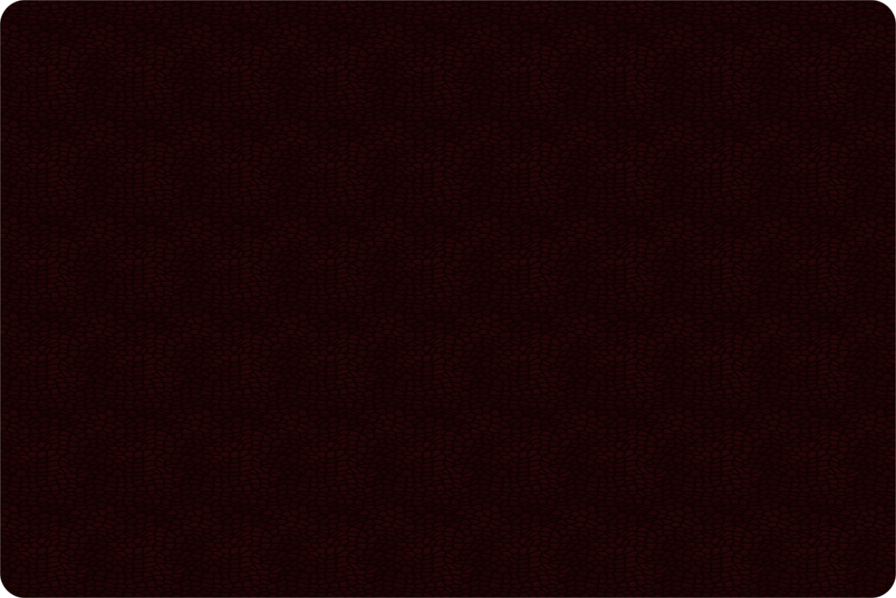
Give the GLSL for this texture, as a Shadertoy shader.

```glsl
#define TILE_SIZE 0.161
#define CELLS vec2(10.0, 19.0)
#define PATCHES vec2(3.0, 6.0)
#define CORNER_RADIUS 0.042
#define CREASE_WIDTH 0.45
#define CREASE_COLOR vec3(0.060, 0.004, 0.005)
#define RIDGE_COLOR vec3(0.165, 0.026, 0.025)
#define BORDER_COLOR vec3(1.0)

float hash(vec2 p) {
    return fract(sin(dot(p, vec2(127.1, 311.7))) * 43758.5453);
}

// Value noise that repeats after the given period
float tiledNoise(vec2 p, vec2 period) {
    vec2 cell = floor(p);
    vec2 f = fract(p);
    f = f * f * (3.0 - 2.0 * f);
    vec2 a = mod(cell, period);
    vec2 b = mod(cell + 1.0, period);
    return mix(mix(hash(a), hash(vec2(b.x, a.y)), f.x),
               mix(hash(vec2(a.x, b.y)), hash(b), f.x), f.y);
}

// Leather pebbles: x = crease to ridge, y = slope facing the light, z = cell tone
vec3 pebbles(vec2 p) {
    vec2 cell = floor(p);
    float nearest = 8.0;
    float second = 8.0;
    vec2 offset = vec2(0.0);
    float tone = 0.0;
    for (int y = -1; y <= 1; y++) {
        for (int x = -1; x <= 1; x++) {
            vec2 id = cell + vec2(x, y);
            vec2 key = mod(id, CELLS);
            vec2 jitter = vec2(hash(key), hash(key + 37.3));
            vec2 toPoint = id + 0.1 + 0.8 * jitter - p;
            float d = length(toPoint);
            if (d < nearest) {
                second = nearest;
                nearest = d;
                offset = toPoint;
                tone = hash(key + 71.9);
            } else {
                second = min(second, d);
            }
        }
    }
    float ridge = smoothstep(0.0, CREASE_WIDTH, second - nearest);
    return vec3(ridge, -offset.y, tone);
}

void mainImage(out vec4 fragColor, in vec2 fragCoord) {
    vec2 uv = fragCoord / iResolution.y;
    vec2 canvas = iResolution.xy / iResolution.y;
    vec2 tile = uv / TILE_SIZE;

    // Wavy, flattened grain within the repeating tile
    vec2 p = tile * CELLS;
    p.y += 1.4 * (tiledNoise(tile * 5.0, vec2(5.0)) - 0.5);
    vec3 grain = pebbles(p);

    // Broad red patches and light from above
    float patchTone = tiledNoise(tile * PATCHES, PATCHES);
    float light = 0.4 + 0.4 * patchTone + 0.35 * grain.y + 0.2 * (grain.z - 0.5);
    float level = clamp(grain.x * light + 0.05, 0.0, 1.0);
    vec3 color = mix(CREASE_COLOR, RIDGE_COLOR, level);

    // Rounded canvas corners
    vec2 q = abs(uv - 0.5 * canvas) - 0.5 * canvas + CORNER_RADIUS;
    float edge = length(max(q, 0.0)) - CORNER_RADIUS;
    float pixel = 1.0 / iResolution.y;
    color = mix(color, BORDER_COLOR, smoothstep(-pixel, pixel, edge));

    fragColor = vec4(color, 1.0);
}
```
